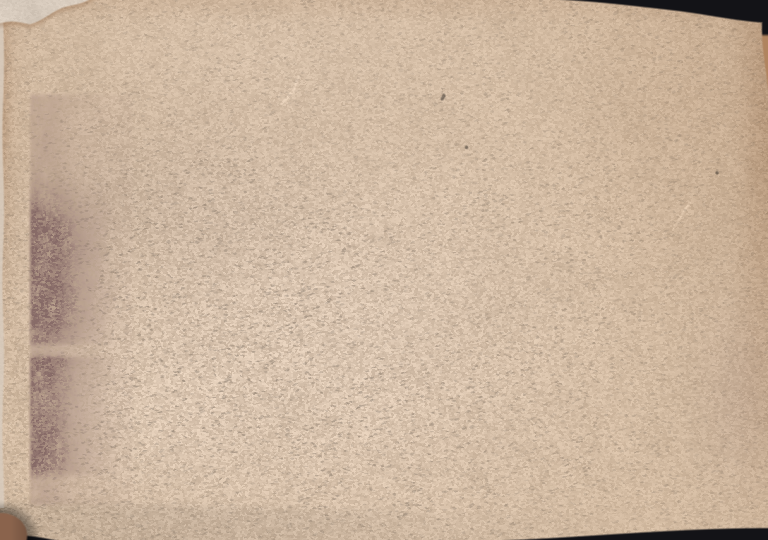
A Shadertoy shader for this texture:

```glsl
// An aged blank sheet lying on a dark table, with a faded violet ink stain at the left.
// Broad gradients tint the paper; fine cellular noise makes its grain and fibres, layered
// sines its mottling, and distance functions cut the sheet, torn scrap and creases.

const vec3 PAPER_TAN   = vec3(0.815, 0.718, 0.615);
const vec3 PAPER_PALE  = vec3(0.882, 0.808, 0.738);
const vec3 PAPER_GREY  = vec3(0.735, 0.655, 0.585);
const vec3 AGED_BROWN  = vec3(0.600, 0.450, 0.325);
const vec3 INK_VIOLET  = vec3(0.475, 0.360, 0.360);
const vec3 TABLE_DARK  = vec3(0.075, 0.075, 0.090);
const vec3 SCRAP_WHITE = vec3(0.850, 0.800, 0.745);
const vec3 SKIN        = vec3(0.540, 0.390, 0.300);
const vec2 GRAIN_SCALE = vec2(225.0, 300.0);
const vec2 FIBRE_SCALE = vec2(95.0, 205.0);
const float GRAIN_DEPTH = 0.130;
const float FIBRE_DEPTH = 0.20;
const float EDGE_SOFT   = 0.0025;

vec2 hash2(vec2 p) {
    vec3 q = fract(p.xyx * vec3(0.1031, 0.1030, 0.0973));
    q += dot(q, q.yzx + 33.33);
    return fract((q.xx + q.yz) * q.zy);
}

// x: distance to the nearest seed, y: random value of that seed's cell
vec2 cellular(vec2 p) {
    vec2 base = floor(p), nearest = vec2(8.0, 0.0);
    for (int j = -1; j <= 1; j++)
    for (int i = -1; i <= 1; i++) {
        vec2 cell = base + vec2(i, j);
        float d = length(cell + hash2(cell) - p);
        if (d < nearest.x) nearest = vec2(d, hash2(cell + 71.7).x);
    }
    return nearest;
}

// Smooth mottling, roughly -1 to 1
float mottle(vec2 p) {
    float sum = 0.0, gain = 0.5;
    for (int i = 0; i < 5; i++) {
        sum += gain * sin(p.x + 1.7 * sin(p.y * 0.8)) * cos(p.y + 1.3 * sin(p.x * 0.7));
        p = mat2(1.5, 1.1, -1.1, 1.5) * p + 2.3;
        gain *= 0.68;
    }
    return sum;
}

float inside(float d) { return smoothstep(EDGE_SOFT, -EDGE_SOFT, d); }

float bump(vec2 p, vec2 centre, vec2 radius) {
    vec2 q = (p - centre) / radius;
    return exp(-dot(q, q));
}

float segment(vec2 p, vec2 a, vec2 b) {
    vec2 ab = b - a;
    return length(p - a - ab * clamp(dot(p - a, ab) / dot(ab, ab), 0.0, 1.0));
}

float band(float x, float lo, float hi, float soft) {
    return smoothstep(lo - soft, lo + soft, x) * (1.0 - smoothstep(hi - soft, hi + soft, x));
}

vec3 paperTint(vec2 p, float cloud) {
    vec3 col = mix(PAPER_TAN, PAPER_PALE, 0.62 * bump(p, vec2(0.60, 0.38), vec2(0.52, 0.46)));
    col = mix(col, PAPER_PALE, 0.28 * bump(p, vec2(0.28, 0.24), vec2(0.20, 0.20)));
    col = mix(col, PAPER_PALE, 0.22 * bump(p, vec2(0.45, 0.92), vec2(0.50, 0.14)));
    col = mix(col, PAPER_GREY, 0.34 * bump(p, vec2(0.30, 0.62), vec2(0.24, 0.17)));
    col += 0.014 * cloud;
    // Aged rims and the shaded strip at the foot
    float rim = 0.36 * exp(-abs(p.x - 0.008) / 0.015) * smoothstep(0.2, 0.9, p.y);
    rim += 0.16 * smoothstep(0.95, 1.42, p.x) * smoothstep(0.2, 0.9, p.y);
    rim += 0.26 * smoothstep(1.34, 1.43, p.x) * smoothstep(-0.3, 0.8, p.y);
    rim += 0.10 * smoothstep(0.95, 1.0, p.y);
    col = mix(col, AGED_BROWN, rim);
    float foot = smoothstep(0.085, 0.060, p.y + 0.025 * p.x);
    return col * (1.0 - 0.07 * foot * smoothstep(1.3, 0.1, p.x));
}

// Worn block of transferred ink that thins out toward the right
float inkStain(vec2 p, float grain, float fine) {
    float frame = band(p.x, 0.056, 0.245, 0.005) * band(p.y, 0.065, 0.825, 0.008);
    float wear = mottle(vec2(p.x * 75.0, p.y * 26.0));
    float across = p.x - 0.056 + 0.024 * wear;
    float core = 1.0 - smoothstep(0.03, 0.095, across);
    float veil = 1.0 - smoothstep(0.06, 0.185, across);
    float upper = band(p.y, 0.355, 0.62, 0.07), lower = band(p.y, 0.12, 0.345, 0.012);
    float rows = 0.20 + 0.45 * upper + 0.47 * lower;
    float gap = 1.0 - 0.6 * band(p.y, 0.338, 0.362, 0.007) * smoothstep(0.0, 0.06, p.x);
    float ink = (0.58 * core * rows + veil * (0.06 + 0.30 * upper + 0.16 * lower)) * gap;
    ink *= 0.92 + 0.40 * wear + 0.85 * grain + 0.2 * fine;
    return frame * clamp(0.04 + ink, 0.0, 0.85);
}

void mainImage(out vec4 fragColor, in vec2 fragCoord) {
    vec2 p = fragCoord / iResolution.xy * vec2(64.0 / 45.0, 1.0);
    float cloud = mottle(p * 9.0), fine = mottle(p * 57.0);

    // Grain and short dark fibres, densest over the lower left half
    float grain = cellular(p * GRAIN_SCALE).y - 0.5;
    vec2 fibre = cellular(p * FIBRE_SCALE + vec2(0.3, 0.9) * fine);
    float rough = 0.52 + 0.48 * bump(p, vec2(0.50, 0.34), vec2(0.58, 0.38));
    vec3 col = paperTint(p, cloud) + GRAIN_DEPTH * rough * grain + 0.012 * fine;
    float fleck = smoothstep(0.60, 0.15, fibre.x) * smoothstep(0.58, 1.0, fibre.y);
    col *= 1.0 - FIBRE_DEPTH * rough * fleck * (0.8 + 0.4 * cloud);
    col = mix(col, INK_VIOLET, inkStain(p, grain, fine));
    col = mix(col, INK_VIOLET, 0.10 * bump(p, vec2(1.37, 0.27), vec2(0.07, 0.16)));

    // Pale creases and a few specks
    float crease = min(segment(p, vec2(0.553, 0.858), vec2(0.543, 0.832)), segment(p, vec2(0.543, 0.832), vec2(0.522, 0.808)));
    crease = min(crease, segment(p, vec2(1.277, 0.625), vec2(1.248, 0.578)));
    col += 0.06 * smoothstep(0.004, 0.0005, crease);
    float speck = min(segment(p, vec2(0.819, 0.817), vec2(0.822, 0.823)), length(p - vec2(1.328, 0.680)));
    speck = min(speck, length(p - vec2(0.864, 0.727)));
    col *= 1.0 - 0.40 * smoothstep(0.005, 0.001, speck);

    // Table beyond the bowed sheet, with a sliver of the next leaf
    float topEdge = 1.003 - 0.043 * smoothstep(0.0, 1.0, (p.x - 0.96) / 0.56) - 0.006 * smoothstep(1.25, 1.41, p.x);
    float lowEdge = -0.004 + 0.026 * smoothstep(0.80, 1.42, p.x) + 0.012 * smoothstep(0.14, 0.04, p.x);
    float rightEdge = 1.411 + 0.018 * smoothstep(0.95, 0.76, p.y);
    float sheet = max(max(p.y - topEdge, lowEdge - p.y), p.x - rightEdge);
    vec3 beyond = mix(TABLE_DARK, AGED_BROWN * 1.15, band(p.y, 0.70, 0.935, 0.004) * step(1.3, p.x));
    col = mix(beyond, col, inside(sheet));

    // Neighbouring page, torn scrap with shadow, and a rounded fingertip
    float gutter = p.x - 0.006 - 0.0015 * sin(p.y * 23.0);
    col = mix(col, SCRAP_WHITE, 0.85 * inside(gutter) * step(0.06, p.y));
    float scrap = 0.957 + 0.003 * sin(p.x * 70.0) + 0.42 * max(p.x - 0.055, 0.0) - p.y;
    col = mix(col, AGED_BROWN, 0.40 * smoothstep(0.014, 0.0, scrap));
    col = mix(col, SCRAP_WHITE + 0.05 * cloud + 0.04 * grain, inside(scrap));
    float finger = length((p - vec2(0.002, 0.008)) / vec2(1.15, 1.0)) - 0.042;
    col *= 1.0 - 0.35 * smoothstep(0.025, 0.0, finger);
    col = mix(col, SKIN * (1.0 - 5.0 * max(p.x - 0.02, 0.0)), inside(finger));
    fragColor = vec4(clamp(col, 0.0, 1.0), 1.0);
}
```
